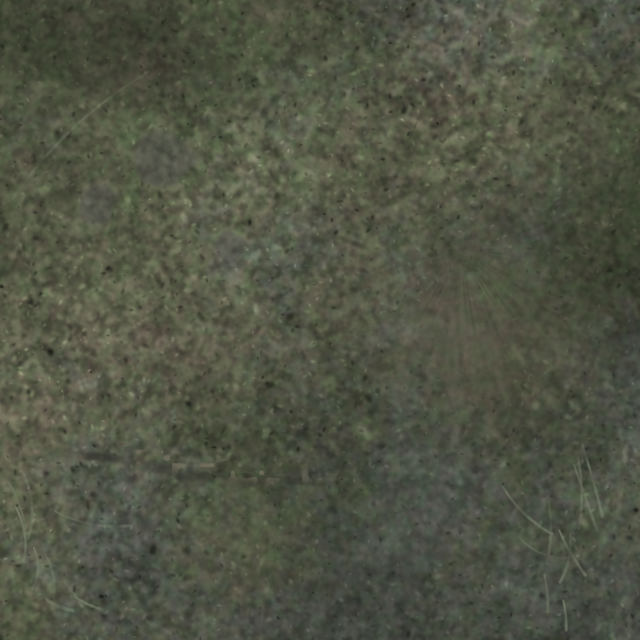
This texture is drawn by a three.js fragment shader. Its source:

```glsl
// Weathered mossy ground: broad patches of light and hue under a fine soft mottle,
// scattered light and dark flecks, pale stems, a dark twig with litter, flat stones
// and a smooth earthen mound. Built from value noise, jittered cells and distances.
varying vec2 vUv;

const vec3 MOSS  = vec3(0.93, 1.03, 0.76);   // tints, scaled by lightness
const vec3 EARTH = vec3(1.04, 1.00, 0.83);
const vec3 SLATE = vec3(0.96, 1.02, 0.92);
const vec3 STONE = vec3(0.33, 0.33, 0.305);
const vec3 STEM  = vec3(0.51, 0.55, 0.46);
const vec3 TWIG  = vec3(0.20, 0.20, 0.18);
const vec3 LITTER = vec3(0.50, 0.47, 0.40);
const float BASE_LIGHT = 0.318;
const float PATCH_GAIN = 0.13;
const float GRAIN_GAIN = 0.135;
const float FLECK_GAIN = 0.16;
const int STEM_COUNT = 22;

vec2 hash2(vec2 p) {
  vec3 q = fract(p.xyx * vec3(0.1031, 0.1030, 0.0973));
  q += dot(q, q.yzx + 33.33);
  return fract((q.xx + q.yz) * q.zy);
}

// Value noise, centred on zero
float noise(vec2 p) {
  vec2 i = floor(p), f = fract(p);
  f = f * f * (3.0 - 2.0 * f);
  float low = mix(hash2(i).x, hash2(i + vec2(1.0, 0.0)).x, f.x);
  float high = mix(hash2(i + vec2(0.0, 1.0)).x, hash2(i + 1.0).x, f.x);
  return mix(low, high, f.y) - 0.5;
}

vec2 turn(vec2 p, float a) {
  float c = cos(a), s = sin(a);
  return vec2(c * p.x - s * p.y, s * p.x + c * p.y);
}

float fbm(vec2 p) {
  float sum = 0.0, gain = 0.5;
  for (int i = 0; i < 4; i++) {
    sum += gain * noise(p);
    p = turn(p, 0.6) * 2.03 + 17.3;
    gain *= 0.55;
  }
  return sum;
}

// Soft elliptical region
float blob(vec2 p, vec2 centre, vec2 radius) {
  vec2 d = (p - centre) / radius;
  return exp(-dot(d, d));
}

// Jittered elongated specks, light or dark
float flecks(vec2 p, float density) {
  vec2 cell = floor(p * density);
  float sum = 0.0;
  for (int y = -1; y <= 1; y++) {
    for (int x = -1; x <= 1; x++) {
      vec2 id = cell + vec2(float(x), float(y));
      vec2 a = hash2(id + density), b = hash2(id + 71.7);
      vec2 d = turn(p * density - id - a, b.x * 6.283);
      d /= mix(0.16, 0.36, b.y) * vec2(1.35, 0.8);
      float tone = 2.0 * hash2(id + 151.3).x - 1.0;
      sum += tone * abs(tone) * (1.0 - smoothstep(0.1, 1.0, length(d)));
    }
  }
  return sum;
}

// Bent tapering strand from a root
float strand(vec2 p, vec2 root, float angle, float size, float bend) {
  vec2 d = turn(p - root, -angle);
  float t = clamp(d.x / size, 0.0, 1.0);
  d -= vec2(t * size, bend * size * t * (1.0 - t));
  return 1.0 - smoothstep(0.0006, 0.0042 - 0.0015 * t, length(d));
}

void main() {
  vec2 p = vUv;
  vec2 warped = p + 0.05 * vec2(fbm(p * 7.0), fbm(p * 7.0 + 40.0));

  // Broad light and shade
  float glow = 0.055 * blob(warped, vec2(0.72, 0.86), vec2(0.14, 0.17))
             + 0.042 * blob(warped, vec2(0.41, 0.71), vec2(0.16, 0.20))
             + 0.055 * blob(warped, vec2(0.08, 0.46), vec2(0.23, 0.14))
             + 0.030 * blob(warped, vec2(0.10, 0.15), vec2(0.18, 0.13));
  float shade = 0.055 * blob(warped, vec2(0.20, 0.92), vec2(0.28, 0.08))
              + 0.065 * blob(warped, vec2(0.95, 0.58), vec2(0.18, 0.17))
              + 0.040 * blob(warped, vec2(0.56, 0.16), vec2(0.32, 0.15));
  float light = BASE_LIGHT + glow - shade + PATCH_GAIN * fbm(p * 6.0 + 9.0);

  // Fine mottle and flecks, calmer on the mound
  float mound = blob(p, vec2(0.73, 0.48), vec2(0.12, 0.14));
  float grain = 0.5 * noise(turn(p, 0.4) * 47.0) + 0.9 * noise(turn(p, 1.1) * 93.0)
              + 0.6 * noise(turn(p, 2.0) * 165.0);
  float vigour = clamp(0.85 + 7.0 * (glow - shade), 0.6, 1.25) * (1.0 - 0.65 * mound);
  light += vigour * GRAIN_GAIN * grain;
  light += vigour * FLECK_GAIN * (0.8 * flecks(p, 62.0) + 0.75 * flecks(p, 31.0));

  // Streaks running down from the top of the mound
  vec2 ray = p - vec2(0.72, 0.61);
  float streak = noise(vec2(atan(ray.x, -ray.y) * 24.0, length(ray) * 17.0));
  light += 0.06 * streak * blob(p, vec2(0.75, 0.48), vec2(0.13, 0.13));

  // Hue follows its own patches
  float dry = clamp(0.28 + 9.0 * glow + 1.1 * fbm(p * 9.0 + 60.0) + 0.5 * mound, 0.0, 1.0);
  float cool = smoothstep(0.2, 0.9, 0.38 + 0.35 * (p.x - p.y) + 1.3 * fbm(p * 5.0 + 25.0)
             + 0.45 * noise(p * 70.0));
  vec3 tint = mix(mix(MOSS, EARTH, dry), SLATE, cool * (1.0 - 0.7 * mound));
  tint += 0.09 * noise(p * 85.0 + 31.0) * vec3(1.0, -0.6, 0.5);
  vec3 colour = max(light, 0.12) * tint;

  // Flat worn stones along an arc
  for (int i = 0; i < 3; i++) {
    float k = float(i);
    vec2 centre = vec2(0.15 + 0.107 * k, 0.675 + 0.18 * k - 0.106 * k * k);
    float radius = 0.034 + 0.029 * k - 0.017 * k * k;
    float edge = length(p - centre) + 0.018 * noise(p * 40.0);
    float cover = 1.0 - smoothstep(radius * 0.72, radius * 1.15, edge);
    colour = mix(colour, STONE + 0.06 * grain, 0.65 * cover);
  }

  // Dark twig and the pale litter caught along it
  float rise = p.y - 0.247 - 0.25 * (p.x - 0.55) * (p.x - 0.55) - 0.018 * noise(p * 23.0);
  float span = smoothstep(0.08, 0.15, p.x) * (1.0 - smoothstep(0.43, 0.58, p.x));
  float twig = 1.0 - smoothstep(0.002, 0.011, abs(rise));
  float litter = blob(vec2(rise, 0.0), vec2(0.012, 0.0), vec2(0.014, 1.0))
               * smoothstep(0.12, 0.36, noise(p * 88.0 + 12.0));
  colour = mix(colour, TWIG, 0.62 * span * twig * (0.8 + noise(p * 35.0)));
  colour = mix(colour, LITTER, 0.65 * span * litter);

  // Pale stems gathered in the two lower corners
  float stems = 0.0;
  for (int i = 0; i < STEM_COUNT; i++) {
    vec2 a = hash2(vec2(float(i), 3.7)), b = hash2(vec2(float(i), 19.1));
    float right = step(0.36, a.x);
    vec2 root = mix(vec2(0.03, 0.04), vec2(0.85, 0.0), right)
              + vec2(b.x, b.y) * mix(vec2(0.20, 0.14), vec2(0.16, 0.20), right);
    float angle = mix(2.4, 1.9, right) + (a.y - 0.5) * 1.8;
    float strength = 0.25 + 0.45 * fract(a.x * 17.0);
    stems = max(stems, strength * strand(p, root, angle, 0.04 + 0.08 * b.y, a.y - 0.5));
  }
  stems = max(stems, 0.3 * strand(p, vec2(0.02, 0.69), 0.75, 0.29, 0.22));
  colour = mix(colour, STEM, stems * clamp(0.75 + 1.2 * noise(p * 55.0), 0.0, 1.0));

  gl_FragColor = vec4(colour, 1.0);
}
```
